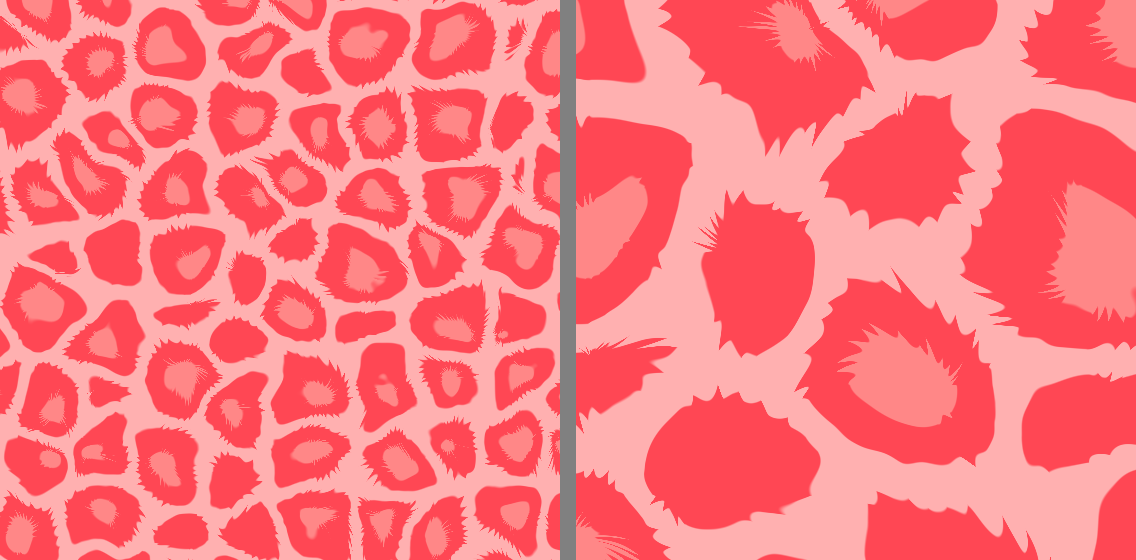
Left, the full canvas; right, a detail of the centre.
Reproduce this pattern procedurally as a Shadertoy shader.

```glsl
// Leopard print: ragged coral spots with lighter cores on a pale pink ground.

const vec3 GROUND = vec3(1.00, 0.69, 0.69);
const vec3 SPOT   = vec3(1.00, 0.28, 0.33);
const vec3 CORE   = vec3(1.00, 0.53, 0.53);

const float SPOTS_ACROSS = 8.2;
const float HALF_GAP = 0.072;   // in cells
const float ROUNDING = 12.0;    // higher gives sharper corners
const float TAU = 6.2831853;

struct Spot { vec2 id; vec2 centre; float size; float edge; };

vec3 hash3(vec2 p) {
    vec3 q = fract(p.xyx * vec3(0.1031, 0.1030, 0.0973));
    q += dot(q, q.yxz + 33.33);
    return fract((q.xxy + q.yzz) * q.zyx);
}

float noise(vec2 p) {
    vec2 i = floor(p), f = fract(p);
    f = f * f * (3.0 - 2.0 * f);
    float low  = mix(hash3(i).x, hash3(i + vec2(1, 0)).x, f.x);
    float high = mix(hash3(i + vec2(0, 1)).x, hash3(i + vec2(1, 1)).x, f.x);
    return mix(low, high, f.y);
}

// Site position in xy, relative size in z.
vec3 siteOf(vec2 cell) {
    vec3 h = hash3(cell + 40.0);
    return vec3(cell + 0.5 + 0.66 * (h.xy - 0.5), smoothstep(0.0, 0.8, h.z));
}

// Squared distance, reduced for large sites so that their cells grow.
float power(vec2 p, vec3 site) {
    vec2 d = p - site.xy;
    return dot(d, d) - 0.26 * site.z;
}

// Owning cell of p and the rounded distance to its border.
Spot findSpot(vec2 p) {
    vec2 base = floor(p), id = base;
    float best = 1e3;
    for (int y = -2; y <= 2; y++)
    for (int x = -2; x <= 2; x++) {
        vec2 cell = base + vec2(x, y);
        float w = power(p, siteOf(cell));
        if (w < best) { best = w; id = cell; }
    }
    vec3 own = siteOf(id);
    float sum = 0.0;
    for (int y = -2; y <= 2; y++)
    for (int x = -2; x <= 2; x++) {
        if (x == 0 && y == 0) continue;
        vec3 other = siteOf(id + vec2(x, y));
        float d = (power(p, other) - best) / (2.0 * distance(other.xy, own.xy));
        sum += exp(-ROUNDING * d);
    }
    return Spot(id, own.xy, own.z, -log(sum) / ROUNDING);
}

// Slanted pointed tufts around a spot, grouped into patches.
float tufts(vec2 delta, Spot s, float slant) {
    float turn = fract(atan(delta.y, delta.x) / TAU + 0.5 + slant * s.edge);
    float u = turn * floor(20.0 + 16.0 * s.size);
    vec3 h = hash3(s.id * 17.0 + vec2(floor(u), 5.0));
    float f = fract(u), tip = mix(0.15, 0.85, h.x);
    float tooth = f < tip ? f / tip : (1.0 - f) / (1.0 - tip);
    vec2 dir = delta / (length(delta) + 1e-4);
    float patches = smoothstep(0.38, 0.62, noise(dir * 1.6 + s.id * 7.3));
    return patches * (tooth * tooth * mix(0.3, 1.0, h.y) - 0.3);
}

vec2 warp(vec2 p, float scale, float amount) {
    vec2 q = p * scale;
    return p + amount * (vec2(noise(q + 11.0), noise(q + 57.0)) - 0.5);
}

void mainImage(out vec4 fragColor, in vec2 fragCoord) {
    float pixel = SPOTS_ACROSS / iResolution.y;
    vec2 p = warp(fragCoord * pixel, 2.2, 0.26);
    Spot s = findSpot(p);
    vec2 delta = p - s.centre;
    vec3 h = hash3(s.id + 91.0);

    // Ragged outline
    float ragged = tufts(delta, s, 0.6 * (h.x - 0.5));
    float body = s.edge - HALF_GAP + 0.085 * ragged + 0.035 * (noise(p * 9.0) - 0.5);

    // Core: share of the way from the outline to a shifted centre
    vec2 shift = 0.14 * (h.yz - 0.5);
    float inside = max(body, 0.0);
    float depth = inside / (inside + length(delta + shift) + 1e-3);
    float core = depth - 0.49 + 0.3 * (noise(p * 5.0 + 23.0) - 0.5) + 0.14 * ragged;
    float hasCore = step(0.3, s.size);

    float aa = 0.9 * pixel;
    vec3 col = mix(GROUND, SPOT, smoothstep(-aa, aa, body));
    col = mix(col, CORE, hasCore * smoothstep(-aa, aa, core * 0.4));
    fragColor = vec4(col, 1.0);
}
```
